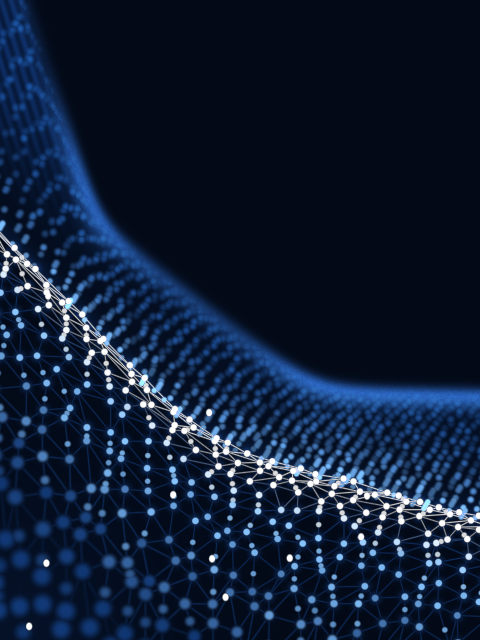
This background is drawn by a WebGL 1 fragment shader. Its source:

```glsl
precision highp float;
// A folded sheet of glowing blue nodes, in focus along a white meshed crease.
uniform vec2 u_resolution;

#define NIGHT vec3(0.010, 0.036, 0.088)
#define BLUE vec3(0.10, 0.34, 0.74)
#define PALE vec3(0.52, 0.76, 1.0)
#define WHITE vec3(1.0, 1.0, 1.0)
#define FAR_ROWS 22.0
#define FAR_STEP 0.0185
#define FAR_LEAN 0.3
#define NEAR_STEP 0.033
#define ROW_GAP 0.012
#define ROW_GROWTH 0.0022
#define STRAY_CELL 0.1

float hash(vec2 p) {
  vec3 q = fract(p.xyx * 0.1031);
  q += dot(q, q.yzx + 33.33);
  return fract((q.x + q.y) * q.z);
}

float softMax(float a, float b, float k) {
  return max(a, b) + k * log(1.0 + exp(-abs(a - b) / k));
}

// Height of the far silhouette and of the crease in focus
float ridge(float x) {
  float slope = softMax(1.13 - 3.3 * x, 0.763 - 0.77 * x, 0.04);
  return softMax(slope, 0.397 - 0.022 * x, 0.022);
}
float crease(float x) {
  return softMax(0.629 - 1.03 * x, 0.385 - 0.27 * x, 0.026);
}

float segment(vec2 p, vec2 a, vec2 b) {
  vec2 ab = b - a;
  return length(p - a - ab * clamp(dot(p - a, ab) / dot(ab, ab), 0.0, 1.0));
}

float disc(float dist, float radius, float blur) {
  return 1.0 - smoothstep(radius - blur, radius + blur, dist);
}

// Jittered mesh node of the near sheet
vec2 nearNode(vec2 id) {
  vec2 g = id + 0.7 * (vec2(hash(id), hash(id + 71.3)) - 0.5);
  float x = g.x * NEAR_STEP;
  return vec2(x, crease(x) - g.y * (ROW_GAP + ROW_GROWTH * g.y));
}

// Soft rows of dots between ridge and crease, some drawn out near the focus
vec3 farSheet(vec2 p, float px) {
  float top = ridge(p.x);
  float t = clamp((top - p.y) / (top - crease(p.x)), 0.0, 1.05);
  float row = FAR_ROWS * pow(t, 0.667);
  vec2 cell = floor(vec2(p.x / FAR_STEP + FAR_LEAN * row, row));
  vec3 light = vec3(0.0);
  for (int j = -1; j <= 1; j++) {
    for (int i = -1; i <= 1; i++) {
      vec2 id = cell + vec2(float(i), float(j));
      float r = id.y + 0.5 + 0.4 * (hash(id + 9.0) - 0.5);
      if (r < 0.0 || r > FAR_ROWS) continue;
      float x = (id.x + 0.5 + 0.4 * (hash(id) - 0.5) - FAR_LEAN * r) * FAR_STEP;
      float low = crease(x);
      float y = mix(ridge(x), low, pow(r / FAR_ROWS, 1.5));
      float focus = exp(-max(y - low, 0.0) / 0.045);
      vec2 reach = vec2(0.0035, 0.006) * focus * step(0.6, hash(id + 57.0));
      float dist = segment(p, vec2(x, y) - reach - 0.0001, vec2(x, y) + reach);
      float dotShape = disc(dist, mix(0.005, 0.0042, focus), mix(0.0045, px, focus));
      vec3 tint = mix(BLUE * 0.55, PALE * 1.3, focus);
      light = max(light, tint * dotShape * (0.4 + 0.75 * hash(id + 31.0)));
    }
  }
  return light;
}

// Triangulated mesh with beads on its edges, blurring away below the crease
vec3 nearSheet(vec2 p, float px) {
  float depth = crease(p.x) - p.y;
  float root = sqrt(max(ROW_GAP * ROW_GAP + 4.0 * ROW_GROWTH * depth, 0.0));
  vec2 cell = floor(vec2(p.x / NEAR_STEP, (root - ROW_GAP) / (2.0 * ROW_GROWTH)));
  cell.y = max(cell.y, -1.0);
  vec3 light = vec3(0.0);
  for (int j = -1; j <= 1; j++) {
    for (int i = -1; i <= 1; i++) {
      vec2 id = cell + vec2(float(i), float(j));
      if (id.y < -1.0) continue;
      vec2 a = nearNode(id), b = nearNode(id + vec2(1, 0)), c = nearNode(id + vec2(0, 1));
      float d = crease(a.x) - a.y;
      float blur = smoothstep(0.12, 0.5, d);
      float shine = hash(id + 17.0);
      vec3 tint = mix(WHITE, PALE, smoothstep(0.025, 0.1, d));
      tint = mix(tint, BLUE * 0.5, smoothstep(0.06, 0.4, d + 0.12 * (0.5 - shine)));
      float size = mix(0.0053, 0.0135, blur), soft = mix(px, 0.009, blur);
      float bead = length(p - mix(a, c, 0.3 + 0.4 * shine)) + step(shine, 0.5);
      light = max(light, tint * disc(length(p - a), size, soft));
      light = max(light, tint * 0.85 * disc(bead, size * 0.8, soft));
      light = max(light, BLUE * 0.5 * exp(-pow(length(p - a) / 0.0085, 2.0)) * (1.0 - blur));
      float wire = min(segment(p, a, b), min(segment(p, a, c), segment(p, b, c)));
      float fade = mix(0.33, 0.95, exp(-max(d, 0.0) / 0.025)) * (1.0 - blur);
      vec3 wireTint = mix(WHITE, BLUE * 1.2, smoothstep(0.01, 0.05, d));
      light = max(light, wireTint * fade * disc(wire, 0.0008 + 0.002 * blur, px));
    }
  }
  return light;
}

// Sparse bright specks over the near sheet
float strays(vec2 p, float px) {
  vec2 id = floor(p / STRAY_CELL);
  vec2 at = (id + 0.2 + 0.6 * vec2(hash(id + 3.0), hash(id + 47.0))) * STRAY_CELL;
  float shown = step(0.65, hash(id + 5.0)) * step(at.y, crease(at.x) + 0.06);
  return shown * disc(length((p - at) * vec2(1.1, 0.9)), 0.0053, px);
}

void main() {
  float px = 1.0 / u_resolution.y;
  vec2 p = gl_FragCoord.xy * px;
  float slope = (ridge(p.x + 0.002) - ridge(p.x - 0.002)) / 0.004;
  float s = (p.y - ridge(p.x)) / sqrt(1.0 + slope * slope);
  float inside = smoothstep(0.01, -0.02, s);
  float above = p.y - crease(p.x);

  // Dark ground, blue haze and streaks on the upper left fold
  float fold = inside * smoothstep(0.19, 0.02, p.x) * smoothstep(0.06, 0.28, above);
  float streaks = 0.7 + 0.3 * cos(s * 430.0 + 3.0 * p.y);
  vec3 col = NIGHT + BLUE * 0.36 * fold * streaks;
  col += BLUE * 0.05 * inside * smoothstep(0.0, 0.1, above);
  col += BLUE * 0.16 * exp(-pow(above / 0.035, 2.0)) * step(0.0, above);
  col += BLUE * 0.09 * exp(-dot(p, p) / 0.06);

  // Glowing silhouette
  float rim = exp(-pow(s / (s > 0.0 ? 0.013 : 0.019), 2.0));
  float power = 0.4 + 0.35 * exp(-pow((p.x - 0.15) / 0.06, 2.0)) + 0.4 * smoothstep(0.36, 0.5, p.x);
  power *= mix(1.0, 0.3, smoothstep(0.72, 0.92, p.y));
  float grain = 0.94 + 0.12 * hash(floor(p * 500.0));
  col += mix(BLUE, PALE, 0.2) * rim * power * grain;

  // Sheets and specks
  vec3 light = max(farSheet(p, px) * inside, nearSheet(p, px));
  light = max(light, WHITE * strays(p, px));
  col += light * (1.0 - clamp(col, 0.0, 1.0));
  gl_FragColor = vec4(col, 1.0);
}
```
